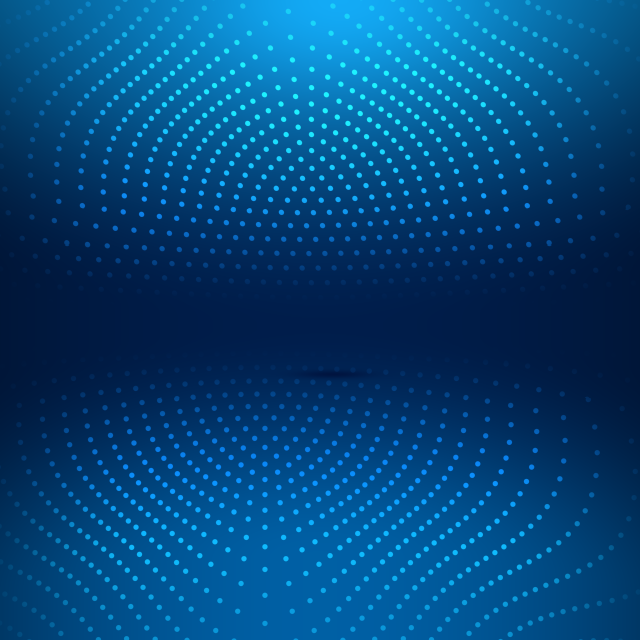
A Shadertoy shader for this background:

```glsl
const float DOT_RADIUS = 0.0041;

// Lattice coordinates on a bulging sheet; d: offset from its axis, t: depth from its near edge
vec2 sheet(vec2 p) {
    float d = p.x, t = p.y;
    float axisDensity = min(21.7 * exp(4.0 * t), 80.0);
    float u = 51.0 * atan(d / 0.6) - (85.0 - axisDensity) * 0.12 * tanh(d / 0.12);
    float bow = max(0.52 - 1.2 * t, 0.06);
    t += bow * (sqrt(d * d + 0.02) - 0.1414);
    float v = 42.2 * t + 4.2 * tanh((t - 0.189) / 0.098) - 0.8;
    return 0.5 * vec2(u + v, u - v);
}

// Coverage of round dots placed at the lattice points
float dots(vec2 p, float pixel) {
    const float h = 0.0005;
    vec2 q = sheet(p);
    mat2 slope = mat2(sheet(p + vec2(h, 0.0)) - q, sheet(p + vec2(0.0, h)) - q) / h;
    vec2 cell = fract(q + 0.5) - 0.5;
    float dist = length(inverse(slope) * cell);
    float soft = max(pixel, 0.0008);
    return 1.0 - smoothstep(DOT_RADIUS - soft, DOT_RADIUS + soft, dist);
}

vec3 backdrop(float x, float t) {
    float d2 = x * x;
    vec3 col = vec3(0.0, 0.115, 0.295);

    // Ceiling light and its bright core
    float ceiling = 1.0 - smoothstep(0.0, 0.51, t + 0.33 * d2);
    col = mix(col, vec3(0.025, 0.48, 0.745), ceiling);
    vec2 core = vec2(x - 0.04, t) / vec2(0.26, 0.16);
    col += vec3(0.05, 0.19, 0.22) * exp(-dot(core, core));

    // Floor light
    float lit = smoothstep(0.51, 0.87, t - 0.25 * d2) * (1.0 - 1.3 * d2);
    col = mix(col, vec3(0.0, 0.375, 0.645), lit);

    // Small shadow on the floor and darker sides
    vec2 shade = vec2(x - 0.02, t - 0.585) / vec2(0.055, 0.006);
    col *= 1.0 - vec3(0.5, 0.45, 0.25) * exp(-dot(shade, shade));
    return col * (1.0 - d2);
}

void mainImage(out vec4 fragColor, in vec2 fragCoord) {
    vec2 uv = fragCoord / iResolution.xy;
    float pixel = 0.7 / min(iResolution.x, iResolution.y);
    float x = uv.x - 0.5;
    float t = 1.0 - uv.y;
    vec3 col = backdrop(x, t);
    float sides = 1.0 - smoothstep(0.27, 0.55, abs(x));

    // Upper dots, cyan near the light and blue further down
    vec2 upper = vec2(uv.x - 0.449 - 0.085 * t, t);
    float alpha = (1.0 - smoothstep(0.29, 0.48, t)) * sides;
    alpha *= mix(0.5, 1.0, smoothstep(0.0, 0.11, t));
    float cooling = smoothstep(0.08, 0.33, length(vec2(0.55 * (x - 0.03), t - 0.08)));
    vec3 tint = mix(vec3(0.12, 0.95, 1.0), vec3(0.05, 0.54, 1.0), cooling);
    col = mix(col, tint, alpha * dots(upper, pixel));

    // Lower dots, mirrored
    vec2 lower = vec2(uv.x - 0.414, 0.948 - t);
    alpha = (1.0 - smoothstep(0.19, 0.41, lower.y)) * sides;
    alpha *= mix(0.6, 1.0, smoothstep(-0.04, 0.10, lower.y));
    tint = mix(vec3(0.06, 0.74, 1.0), vec3(0.04, 0.54, 1.0), smoothstep(0.08, 0.24, lower.y));
    col = mix(col, tint, alpha * dots(lower, pixel));

    fragColor = vec4(clamp(col, 0.0, 1.0), 1.0);
}
```
